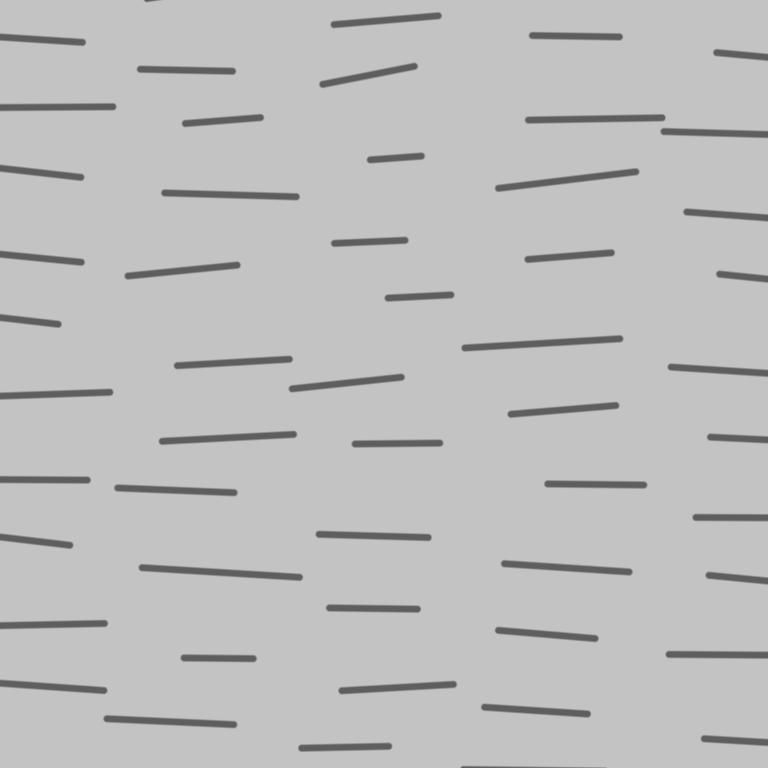
This pattern is drawn by a Shadertoy shader. Its source:

```glsl
// Sparse round-capped dashes drifting almost horizontally over flat grey.
// Each dash sits in a jittered cell of a staggered column grid; its tilt
// follows a slow sine field plus a little hash noise.

const vec3  GROUND_COLOR = vec3(0.765);
const vec3  DASH_COLOR   = vec3(0.368);
const vec2  CELL         = vec2(0.24, 0.096);  // column and row spacing
const float FIRST_COLUMN = 0.02;               // centre of column zero
const float COLUMN_SHIFT = 0.618;              // vertical stagger per column
const vec2  JITTER       = vec2(0.065, 0.017); // largest centre offset
const float MIN_LENGTH   = 0.06;
const float LENGTH_RANGE = 0.12;
const float EDGE_LENGTH  = 0.06;               // extra length near the sides
const float TILT_NOISE   = 0.08;               // random tilt in radians
const float HALF_WIDTH   = 0.0044;
const float SOFTNESS     = 0.0017;             // half width of the soft rim
const float PI           = 3.14159;

// Four independent random values per cell
vec4 hash4(vec2 cell) {
    vec4 q = fract(cell.xyxy * vec4(0.1031, 0.1030, 0.0973, 0.1099) + 0.37);
    q += dot(q, q.wzxy + 33.33);
    return fract((q.xxyz + q.yzzw) * q.zywx);
}

float segmentDistance(vec2 p, vec2 halfAxis) {
    float along = clamp(dot(p, halfAxis) / dot(halfAxis, halfAxis), -1.0, 1.0);
    return length(p - halfAxis * along);
}

// Distance from p to the centre line of the dash owned by one cell
float dashDistance(vec2 p, vec2 cell) {
    vec4 rnd = hash4(cell);
    vec2 center = cell * CELL + vec2(FIRST_COLUMN, 0.0);
    center.y += fract(cell.x * COLUMN_SHIFT) * CELL.y;

    // 0 at the canvas sides, 1 in the middle
    float inner = pow(sin(PI * center.x), 2.0);
    vec2 offset = (rnd.xy * 2.0 - 1.0) * JITTER;
    offset.x *= mix(0.4, 1.0, inner);

    float dashLength = MIN_LENGTH + LENGTH_RANGE * rnd.z
                     + EDGE_LENGTH * (1.0 - inner);
    float tilt = -0.04 + inner * (0.1 + 0.2 * (center.y - 0.5))
               + TILT_NOISE * (rnd.w * 2.0 - 1.0);

    vec2 halfAxis = 0.5 * dashLength * vec2(cos(tilt), sin(tilt));
    return segmentDistance(p - center - offset, halfAxis);
}

void mainImage(out vec4 fragColor, in vec2 fragCoord) {
    vec2 p = fragCoord / iResolution.y;

    // Nearest dash among the neighbouring columns and rows
    float nearest = 1.0;
    float column = floor((p.x - FIRST_COLUMN) / CELL.x + 0.5);
    for (int i = -1; i <= 1; i++) {
        float x = column + float(i);
        float row = floor(p.y / CELL.y - fract(x * COLUMN_SHIFT) + 0.5);
        for (int j = -1; j <= 1; j++) {
            nearest = min(nearest, dashDistance(p, vec2(x, row + float(j))));
        }
    }

    // Soft rim, never thinner than a pixel
    float rim = max(SOFTNESS, 0.7 / iResolution.y);
    float ink = 1.0 - smoothstep(-rim, rim, nearest - HALF_WIDTH);
    fragColor = vec4(mix(GROUND_COLOR, DASH_COLOR, ink), 1.0);
}
```
